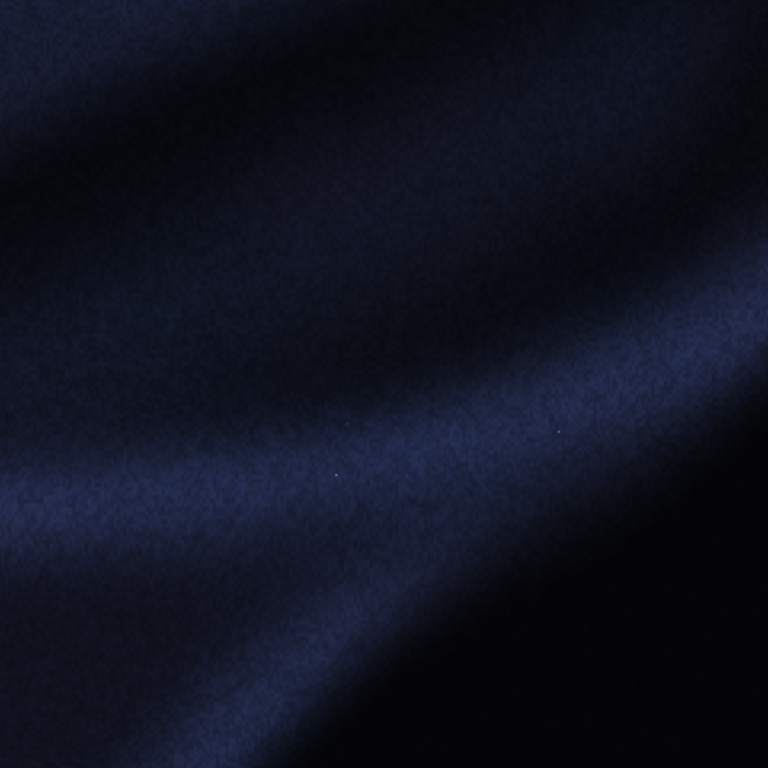
A Shadertoy shader for this texture:

```glsl
// Dark navy cloth with soft diagonal folds and a fine woven grain.

const vec3 SHADOW_COLOR = vec3(0.014, 0.015, 0.022);
const vec3 SHEEN_COLOR = vec3(0.150, 0.183, 0.325);
const vec3 WARM_TINT = vec3(0.010, -0.003, -0.002);
const vec3 SPECK_COLOR = vec3(0.20, 0.28, 0.36);
const float VALLEY_LIGHT = 0.10;
const float LOWER_LIGHT = 0.31;
const float MAIN_LIGHT = 0.84;
const float BRANCH_LIGHT = 0.48;
const float MIDDLE_LIGHT = 0.29;
const float CORNER_LIGHT = 0.44;
const float GRAIN_STRENGTH = 0.20;
const float GRAIN_FLOOR = 0.035;
const vec2 GRAIN_CELLS = vec2(240.0, 190.0);
const float SPECK_CELLS = 90.0;
const float SPECK_RARITY = 0.996;

float hash(vec2 p) {
    vec3 q = fract(vec3(p.xyx) * 0.1031);
    q += dot(q, q.yzx + 33.33);
    return fract((q.x + q.y) * q.z);
}

float valueNoise(vec2 p) {
    vec2 cell = floor(p);
    vec2 f = fract(p);
    f = f * f * (3.0 - 2.0 * f);
    float low = mix(hash(cell), hash(cell + vec2(1, 0)), f.x);
    float high = mix(hash(cell + vec2(0, 1)), hash(cell + vec2(1, 1)), f.x);
    return mix(low, high, f.y);
}

// Soft crest with separate widths below and above its centre line.
float crest(float offset, float below, float above) {
    float d = offset / (offset < 0.0 ? below : above);
    return exp(-d * d);
}

float mainFold(float x) {
    return 0.336 + 0.08 * x + 0.18 * x * x * x;
}

// Broad folds in the upper half.
float upperLight(vec2 p) {
    float middleLine = 0.50 + 0.46 * p.x + 0.03 * p.x * p.x;
    float middle = crest(p.y - middleLine, mix(0.24, 0.12, p.x), 0.13);
    middle *= 1.0 - 0.75 * smoothstep(0.82, 1.02, p.x);
    float valleyLine = 0.71 + 0.50 * p.x - 0.10 * p.x * p.x;
    float corner = smoothstep(0.02, 0.20, p.y - valleyLine);
    return VALLEY_LIGHT + MIDDLE_LIGHT * middle + CORNER_LIGHT * corner;
}

float foldLight(vec2 p) {
    // Bright sweeping crest, over the upper and lower cloth.
    float mainOffset = p.y - mainFold(p.x);
    float light = mix(LOWER_LIGHT, upperLight(p), smoothstep(-0.08, 0.08, mainOffset));
    float mainCrest = crest(mainOffset, 0.080, mix(0.070, 0.115, p.x * p.x));
    light = mix(light, MAIN_LIGHT, mainCrest);

    // Branch rising from the lower edge to join the main crest.
    float along = p.x - 0.26;
    float branchLine = 1.03 * along - 0.6 * along * along;
    float branch = crest(p.y - branchLine, 0.12, 0.10);
    branch *= 1.0 - smoothstep(0.40, 0.78, p.x);
    light += BRANCH_LIGHT * branch * (1.0 - mainCrest);

    // Deep shade to the lower right.
    float edge = 0.78 * (p.x - 0.36) + 0.03 * sin(9.0 * (p.x - 0.36));
    float lit = smoothstep(-0.06, 0.10, p.y - edge);
    return mix(0.01, light, lit);
}

float weave(vec2 p) {
    float fine = valueNoise(p * GRAIN_CELLS);
    float coarse = valueNoise(p * GRAIN_CELLS * 0.47 + 17.0);
    return 1.3 * (fine - 0.5) + 0.7 * (coarse - 0.5);
}

// Rare pale fibres, each a soft dot inside its own cell.
float specks(vec2 p) {
    vec2 q = p * SPECK_CELLS;
    vec2 cell = floor(q);
    vec2 centre = 0.3 + 0.4 * vec2(hash(cell + 5.0), hash(cell + 9.0));
    float dot = 1.0 - smoothstep(0.06, 0.24, length(fract(q) - centre));
    return dot * step(SPECK_RARITY, hash(cell + 31.0));
}

void mainImage(out vec4 fragColor, in vec2 fragCoord) {
    vec2 p = fragCoord / iResolution.xy;
    float light = foldLight(p);

    // Uneven sheen and thread grain.
    light *= 0.94 + 0.12 * valueNoise(p * vec2(7.0, 9.0) + 3.0);
    light += weave(p) * (GRAIN_FLOOR + GRAIN_STRENGTH * light);
    vec3 color = mix(SHADOW_COLOR, SHEEN_COLOR, max(light, 0.0));

    // Slight warm and cool drift in the dye.
    float drift = valueNoise(p * 5.0 + 11.0) - 0.5;
    color += WARM_TINT * drift * smoothstep(0.0, 0.3, light);

    float onMainFold = crest(p.y - mainFold(p.x), 0.05, 0.05);
    color += SPECK_COLOR * specks(p) * onMainFold;
    fragColor = vec4(max(color, 0.0), 1.0);
}
```
